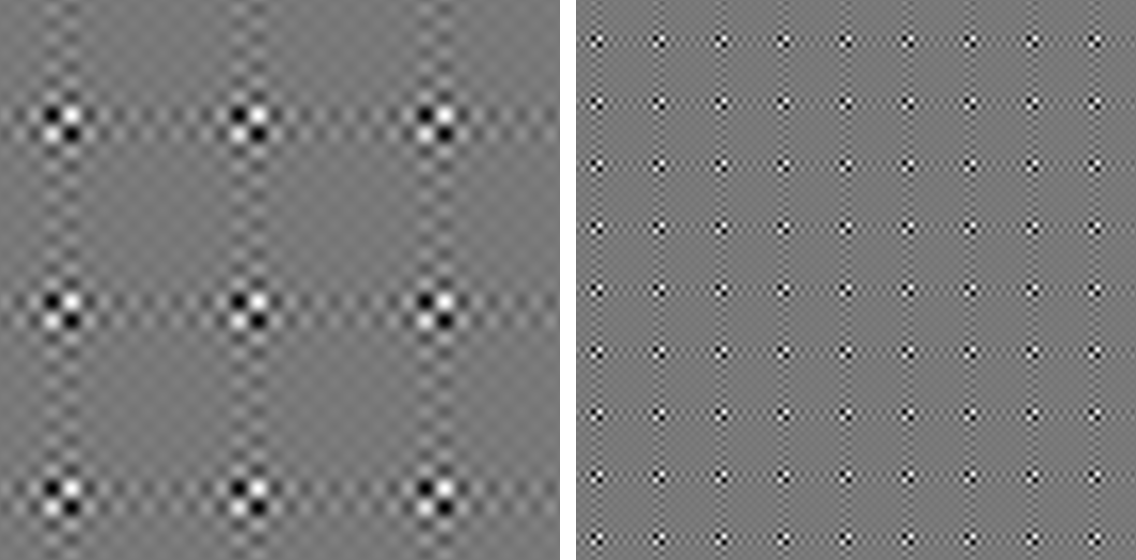
Left, the tile; right, the same tile 3 across and 3 down.
This pattern is drawn by a WebGL 2 fragment shader. Its source:

```glsl
#version 300 es
precision highp float;
// A 3 by 3 grid of four-lobed grey spots with rippling side lobes.
// Each spot is the product of two band-limited pulses, one per axis;
// every pulse sums whole harmonics of the cell, so the pattern wraps.

#define REPEATS 3.0        // cells across and down
#define HARMONICS 6        // highest ripple frequency per cell
#define SPOT_CENTER 0.335  // spot position inside a cell
#define SKEW 0.41          // even part: strengthens the upper right lobe
#define PULSE_PEAK 18.43   // scales the pulse to about -1..1
#define CONTRAST 0.48
#define BASE_GREY 0.472

uniform vec2 u_resolution;
out vec4 fragColor;

const float TAU = 6.2831853;

// Odd ringing pulse on both axes at once, with a slight even part
vec2 ringingPulse(vec2 phase) {
    vec2 sum = vec2(0.0);
    for (int k = 1; k <= HARMONICS; k++) {
        float frequency = float(k);
        vec2 angle = frequency * phase;
        sum += frequency * sin(angle) + SKEW * cos(angle);
    }
    return sum / PULSE_PEAK;
}

void main() {
    // Position within the repeating cell
    vec2 uv = gl_FragCoord.xy / u_resolution;
    vec2 cell = fract(uv * REPEATS);

    // Separable product: bright on one diagonal, dark on the other
    vec2 pulse = ringingPulse(TAU * (cell - SPOT_CENTER));
    float grey = BASE_GREY + CONTRAST * pulse.x * pulse.y;

    fragColor = vec4(vec3(clamp(grey, 0.0, 1.0)), 1.0);
}
```
